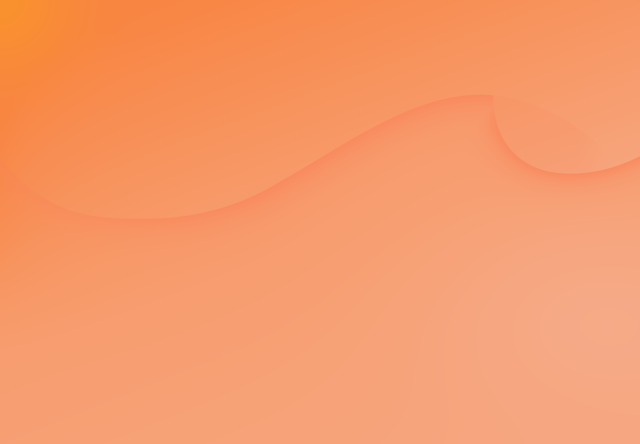
A Shadertoy shader for this background:

```glsl
// Draws a warm orange backdrop with a curling translucent wave and soft shadows.

const vec3 DEEP_ORANGE = vec3(0.972, 0.520, 0.260);
const vec3 PALE_PEACH  = vec3(0.965, 0.675, 0.545);
const vec3 AMBER       = vec3(0.976, 0.570, 0.180);
const vec3 SHADOW      = vec3(0.980, 0.510, 0.345);

// Cubic through points a and b (x, height, slope)
float hermite(float x, vec3 a, vec3 b) {
    float h = b.x - a.x;
    float t = clamp((x - a.x) / h, 0.0, 1.0);
    float s = t * t * (3.0 - 2.0 * t);
    float u = 1.0 - t;
    return mix(a.y, b.y, s) + h * t * u * (a.z * u - b.z * t);
}

// Height of the long wave edge
float waveHeight(float x) {
    vec3 start  = vec3(0.0, 0.644, -1.8);
    vec3 trough = vec3(0.228, 0.5075, 0.0);
    vec3 rise   = vec3(0.4232, 0.5787, 0.8);
    vec3 crest  = vec3(0.749, 0.7865, 0.0);
    vec3 end    = vec3(0.96, 0.645, -1.35);
    if (x < trough.x) return hermite(x, start, trough);
    if (x < rise.x) return hermite(x, trough, rise);
    if (x < crest.x) return hermite(x, rise, crest);
    return hermite(x, crest, end);
}

// Approximate distance to the wave, positive below it
float waveDistance(vec2 uv, float aspect) {
    float e = 0.004;
    float slope = (waveHeight(uv.x + e) - waveHeight(uv.x - e)) / (2.0 * e * aspect);
    return (waveHeight(uv.x) - uv.y) / sqrt(1.0 + slope * slope);
}

// Approximate distance to the curl, positive outside it
float curlDistance(vec2 uv, float aspect) {
    vec2 center = vec2(0.892, 0.783);
    vec2 radius = vec2(0.121, 0.174);
    vec2 q = (uv - center) / radius;
    if (q.x > 0.0) {
        float curve = 3.34 * aspect * aspect / 2.068;
        float dx = uv.x - center.x;
        float slope = 2.0 * curve * dx / aspect;
        float base = center.y - radius.y + curve * dx * dx;
        return (base - uv.y) / sqrt(1.0 + slope * slope);
    }
    vec2 a = vec2(-q.x, max(-q.y, 0.0));
    float power = 2.25;
    float norm = pow(pow(a.x, power) + pow(a.y, power), 1.0 / power);
    return (norm - 1.0) * radius.y;
}

float coverage(float d, float pixel) {
    return 1.0 - smoothstep(-0.7 * pixel, 0.7 * pixel, d);
}

float falloff(float d, float width) {
    return exp(-max(d, 0.0) / width);
}

vec3 ramp(float tone) {
    return mix(DEEP_ORANGE, PALE_PEACH, clamp(tone, 0.0, 1.0));
}

// Upper sheet, brightening to the lower right
vec3 upperSheet(vec2 uv) {
    float depth = 1.0 - uv.y;
    float tone = -0.14 + 0.56 * uv.x + 1.05 * depth - 0.15 * falloff(uv.x, 0.06);
    return ramp(tone);
}

// Lower sheet, with a pale glow at right and a deep left edge
vec3 lowerSheet(vec2 uv) {
    float depth = 1.0 - uv.y;
    vec2 g = (uv - vec2(0.92, 0.31)) / vec2(0.26, 0.24);
    float glow = 0.19 * exp(-dot(g, g));
    float edge = 0.40 * falloff(uv.x, 0.15) * (1.0 - smoothstep(0.35, 0.85, depth));
    return ramp(0.40 + 0.16 * uv.x + 0.28 * depth + glow - edge);
}

void mainImage(out vec4 fragColor, in vec2 fragCoord) {
    vec2 uv = fragCoord / iResolution.xy;
    float aspect = iResolution.x / iResolution.y;
    float pixel = 1.0 / iResolution.y;

    float waveD = waveDistance(uv, aspect);
    float curlD = curlDistance(uv, aspect);
    float wave = coverage(waveD, pixel);
    float curl = coverage(curlD, pixel);
    float upper = max(curl, wave * step(uv.x, 0.9));

    // Shadows cast on the lower sheet
    float waveShade = falloff(waveD, 0.036) * (1.0 - smoothstep(0.78, 0.9, uv.x));
    waveShade *= mix(0.35, 0.70, smoothstep(0.0, 0.45, uv.x));
    float curlShade = 0.72 * falloff(curlD, 0.026) * smoothstep(0.82, 0.70, uv.y);
    vec3 color = mix(lowerSheet(uv), SHADOW, max(waveShade, curlShade));

    // Upper sheet and the darker overlap within the curl
    float overlap = curl * (1.0 - wave) * (1.0 - smoothstep(0.90, 0.955, uv.x));
    vec3 sheet = mix(upperSheet(uv), SHADOW, 0.13 * overlap);
    color = mix(color, sheet, upper);

    // Amber light in the top left corner
    float corner = length((uv - vec2(0.0, 1.0)) * vec2(aspect, 1.0));
    color = mix(color, AMBER, exp(-corner * corner / 0.025));

    fragColor = vec4(color, 1.0);
}
```
